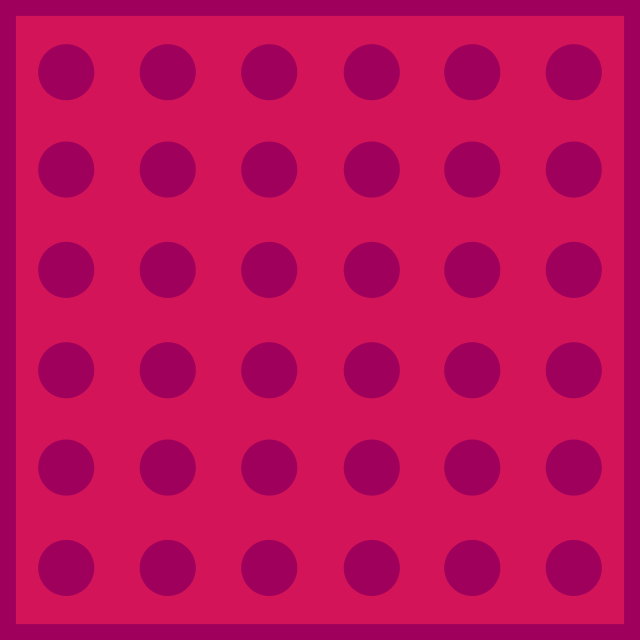
Write a Shadertoy shader that draws this pattern.

```glsl
// Six by six grid of plum discs on a crimson square with a plum border.

float discDistance(vec2 p, vec2 center) {
    return length(p - center) - 0.0438;
}

float squareDistance(vec2 p) {
    vec2 d = abs(p - 0.5) - 0.4752;
    return max(d.x, d.y);
}

// Disc centers, with slightly uneven column and row spacing
vec2 discCenter(float column, float row) {
    float x = 0.1035 + 0.1586 * column;
    x += column == 3.0 ? 0.0016 : 0.0;
    float y = 0.1126 + 0.1568 * row;
    y -= 0.0047 * (step(2.0, row) + step(5.0, row));
    return vec2(x, y);
}

void mainImage(out vec4 fragColor, in vec2 fragCoord) {
    vec2 uv = fragCoord / iResolution.xy;
    float pixel = 1.0 / min(iResolution.x, iResolution.y);

    // Nearest disc edge
    float disc = 1.0;
    for (int row = 0; row < 6; row++) {
        for (int column = 0; column < 6; column++) {
            disc = min(disc, discDistance(uv, discCenter(float(column), float(row))));
        }
    }

    // Crimson fills the square except where discs cut through
    float field = max(squareDistance(uv), -disc);
    float coverage = clamp(0.5 - field / pixel, 0.0, 1.0);

    vec3 plum = vec3(0.62, 0.0, 0.36);
    vec3 crimson = vec3(0.83, 0.08, 0.35);
    fragColor = vec4(mix(plum, crimson, coverage), 1.0);
}
```
